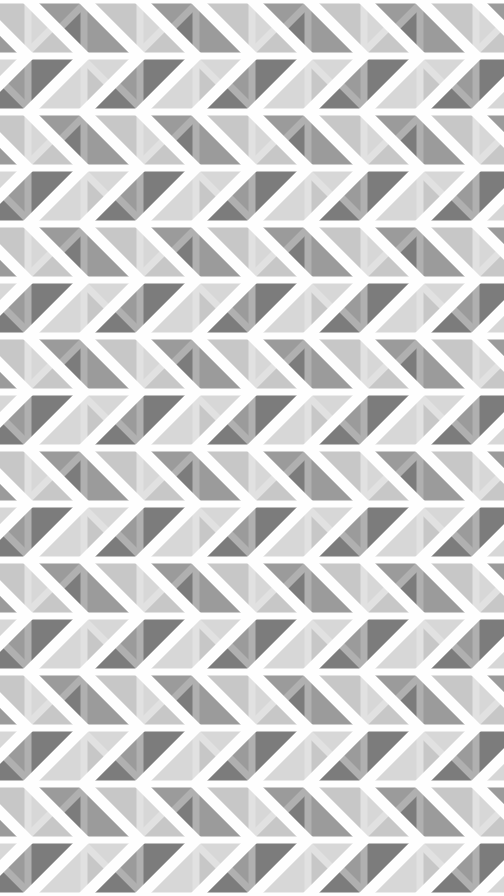
A Shadertoy shader for this pattern:

```glsl
// Chevron rows of grey slanted tiles on white, leaning left and right in turn.
// Each tile is a skewed cell; a pale upright band and a pale slanted band fold
// one half of it, and alternate tiles are dark or light and turned half round.

#define COLUMNS 9.0          // tiles across the canvas
#define TILE_WIDTH 0.719     // horizontal width of a tile, in cells
#define TILE_HEIGHT 0.875    // height of a tile, in cells
#define BAND 0.125           // thickness of the folded bands
#define PAPER 0.995
#define DARK_TONES vec2(0.608, 0.488)   // left-leaning row, right-leaning row
#define LIGHT_TONES vec2(0.780, 0.845)
#define DARK_BAND 0.690
#define LIGHT_BAND 0.882

const float SQRT2 = 1.41421356;

// Smoothed coverage of the region where the signed distance is negative.
float cover(float dist, float pixel) {
    return clamp(0.5 - dist / pixel, 0.0, 1.0);
}

void mainImage(out vec4 fragColor, in vec2 fragCoord) {
    float pixel = COLUMNS / iResolution.x;
    vec2 p = vec2(fragCoord.x, iResolution.y - fragCoord.y) * pixel;

    // Rows count from the top; every second one is mirrored vertically.
    float row = floor(p.y);
    float oddRow = mod(row, 2.0);
    float y = (fract(p.y) - 0.5) * (1.0 - 2.0 * oddRow);

    // Skewed column, then position relative to the tile centre.
    float skewed = p.x - 1.5 - y;
    float column = floor(skewed + 0.5);
    float across = skewed - column;
    vec2 local = vec2(across + y, y);

    // Light tiles are dark tiles turned by half a revolution.
    bool isDark = mod(column + row, 2.0) < 0.5;
    if (!isDark) local = -local;
    vec2 tones = isDark ? DARK_TONES : LIGHT_TONES;
    float bandTone = isDark ? DARK_BAND : LIGHT_BAND;
    float baseTone = mix(tones.x, tones.y, oddRow);
    float innerTone = mix(tones.y, tones.x, oddRow);

    // Fold: a slanted band from the tile corner, with a small triangle below.
    float corner = 0.5 * (TILE_WIDTH - 2.0 * TILE_HEIGHT);
    float fold = (local.x + local.y - corner) / SQRT2;
    float leftHalf = cover(local.x, pixel);
    float tone = mix(baseTone, bandTone, leftHalf * cover(-fold, pixel));
    tone = mix(tone, innerTone, leftHalf * cover(BAND - fold, pixel));

    // Upright band through the tile centre.
    tone = mix(tone, bandTone, cover(abs(local.x) - 0.5 * BAND, pixel));

    // Cut the tile out of the paper.
    float side = (abs(across) - 0.5 * TILE_WIDTH) / SQRT2;
    float cap = abs(y) - 0.5 * TILE_HEIGHT;
    float tile = cover(side, pixel) * cover(cap, pixel);
    fragColor = vec4(vec3(mix(PAPER, tone, tile)), 1.0);
}
```
